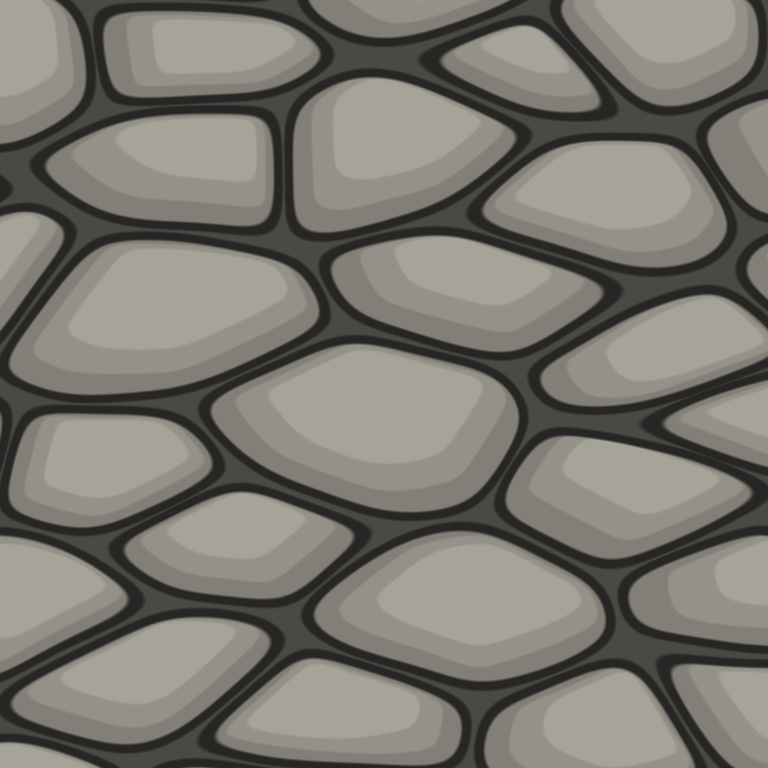
Reproduce this texture procedurally as a Shadertoy shader.

```glsl
// Cartoon stone wall: flat, wide stones in three tones with dark outlines and grout.
// A stretched, weighted Voronoi diagram gives the stones; a soft minimum over the
// edge distances rounds them, and insets that depend on edge direction shade them.

const vec3 LIGHT_STONE = vec3(0.652, 0.640, 0.600);
const vec3 MID_STONE   = vec3(0.582, 0.570, 0.533);
const vec3 DARK_STONE  = vec3(0.515, 0.493, 0.465);
const vec3 OUTLINE     = vec3(0.148, 0.150, 0.140);
const vec3 GROUT       = vec3(0.287, 0.290, 0.272);

const vec2  STONES       = vec2(3.2, 6.0);   // columns and rows on the canvas
const vec2  JITTER       = vec2(0.75, 0.72); // scatter of the stone centres
const float SIZE_SPREAD  = 0.20;             // difference between big and small stones
const float GAP          = 0.012;            // half the distance between stones
const float STONE_ROUND  = 0.016;            // softness of the stone corners
const float TONE_ROUND   = 0.008;            // softness of the tone corners
const vec2  MID_INSET    = vec2(0.04, 0.27); // lit side, shaded side
const vec2  LIGHT_INSET  = vec2(0.08, 0.56);
const float SHADE_ANGLE  = -2.03;            // shade falls below and to the left
const float SHADE_SPREAD = 0.9;
const float WARP         = 0.010;            // bend of the stone edges
const float SOFTNESS     = 0.0022;           // smallest width of a smooth edge

vec3 hash3(vec2 p) {
    vec3 q = fract(p.xyx * vec3(0.1031, 0.1030, 0.0973) + 0.137);
    q += dot(q, q.yxz + 33.33);
    return fract((q.xxy + q.yzz) * q.zyx);
}

// Gradient noise, about -0.7 to 0.7
float cornerSlope(vec2 corner, vec2 offset) {
    float angle = 6.2832 * hash3(corner + 71.0).x;
    return dot(vec2(cos(angle), sin(angle)), offset);
}

float gradientNoise(vec2 p) {
    vec2 i = floor(p), f = p - i;
    vec2 u = f * f * f * (f * (f * 6.0 - 15.0) + 10.0);
    vec2 x = vec2(1.0, 0.0);
    return mix(mix(cornerSlope(i, f), cornerSlope(i + x, f - x), u.x),
               mix(cornerSlope(i + x.yx, f - x.yx), cornerSlope(i + 1.0, f - 1.0), u.x), u.y);
}

// Stone centre in xy and its weight in z; odd rows are shifted by half a stone
vec3 stoneSite(vec2 cell) {
    vec3 h = hash3(cell + 19.0);
    vec2 shift = vec2(0.5 * mod(cell.y, 2.0), 0.0);
    return vec3(cell + shift + 0.5 + JITTER * (h.xy - 0.5), SIZE_SPREAD * h.z);
}

vec2 nearestCell(vec2 q) {
    vec2 best = floor(q);
    float bestPower = 1e5;
    for (int y = -2; y <= 2; y++)
    for (int x = -2; x <= 2; x++) {
        vec2 cell = floor(q) + vec2(x, y);
        vec3 site = stoneSite(cell);
        vec2 away = q - site.xy;
        float power = dot(away, away) - site.z;
        if (power < bestPower) { bestPower = power; best = cell; }
    }
    return best;
}

// Rounded distances to the cell edge (x), the mid tone (y) and the light tone (z)
vec3 stoneDistances(vec2 p) {
    vec2 q = p * STONES;
    vec2 home = nearestCell(q);
    vec3 site = stoneSite(home);
    float angle = SHADE_ANGLE + SHADE_SPREAD * (hash3(home + 53.0).x - 0.5);
    vec2 shadeDir = vec2(cos(angle), sin(angle));
    vec3 roundness = vec3(STONE_ROUND, TONE_ROUND, TONE_ROUND);
    vec3 sum = vec3(0.0);
    for (int y = -2; y <= 2; y++)
    for (int x = -2; x <= 2; x++) {
        if (x == 0 && y == 0) continue;
        vec3 other = stoneSite(home + vec2(x, y));
        vec2 across = other.xy - site.xy;
        vec2 normal = across * STONES;
        float slope = length(normal);
        float offset = 0.5 * (dot(across, across) + site.z - other.z);
        float reach = max(offset / slope, 0.0);
        float edge = (offset - dot(q - site.xy, across)) / slope;
        float shade = 0.5 + 0.5 * dot(normal / slope, shadeDir);
        vec2 inset = reach * vec2(mix(MID_INSET.x, MID_INSET.y, shade),
                                  mix(LIGHT_INSET.x, LIGHT_INSET.y, shade));
        sum += exp(-(edge - vec3(0.0, GAP + inset)) / roundness);
    }
    return -roundness * log(sum);
}

void mainImage(out vec4 fragColor, in vec2 fragCoord) {
    vec2 p = fragCoord / iResolution.y;
    float soft = max(SOFTNESS, 1.0 / iResolution.y);

    // Hand-drawn bend of all edges
    vec2 bend = vec2(gradientNoise(p * 5.0), gradientNoise(p * 5.0 + 37.0));
    vec3 d = stoneDistances(p + WARP * bend);

    // Uneven gap and grout widths
    float uneven = gradientNoise(p * 6.0 + 11.0);
    float stoneEdge = GAP + 0.004 * uneven;
    float groutEdge = 0.001 + 0.004 * uneven;

    // Tones inside the stone, then outline and grout around it
    vec3 stone = mix(DARK_STONE, MID_STONE, smoothstep(-soft, soft, d.y));
    stone = mix(stone, LIGHT_STONE, smoothstep(-soft, soft, d.z));
    vec3 joint = mix(GROUT, OUTLINE, smoothstep(-soft, soft, d.x - groutEdge));
    vec3 color = mix(joint, stone, smoothstep(-soft, soft, d.x - stoneEdge));
    fragColor = vec4(color, 1.0);
}
```
